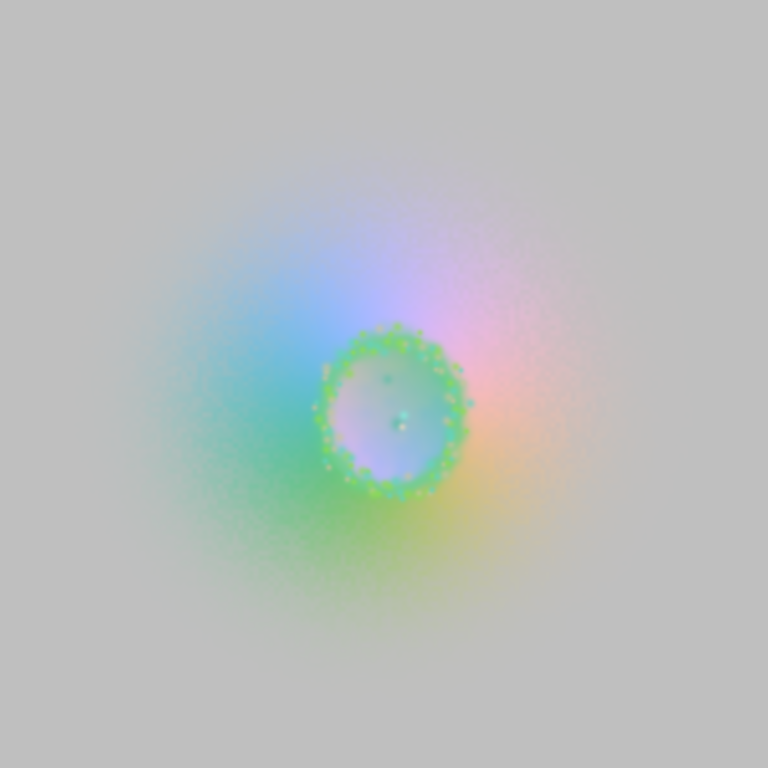
Give the GLSL for this background, as a three.js fragment shader.

```glsl
// A soft rainbow halo fading into grey, around a small beaded green ring.
// Hue comes from phase-shifted cosines of the angle; hashed value noise grains
// the fade, and a loop scatters soft coloured beads along the ring.
varying vec2 vUv;

const float TAU = 6.2831853;
const vec3 GREY = vec3(0.75);

// Halo
const vec2 HALO_CENTER = vec2(0.493, 0.484);
const float HALO_RADIUS = 0.238;
const float HALO_FALLOFF = 3.2;
const vec3 HUE_BASE = vec3(0.655, 0.74, 0.69);
const vec3 HUE_SWING = vec3(0.325, 0.025, 0.33);
const vec3 HUE_PHASE = vec3(0.22, 4.3, 1.69);
const float GRAIN_SCALE = 150.0;
const float GRAIN_AMOUNT = 0.2;

// Ring and its inside
const vec2 RING_CENTER = vec2(0.510, 0.460);
const vec2 RING_RADII = vec2(0.088, 0.099);
const float RING_SIZE = 0.093;
const float RING_WIDTH = 0.0125;
const vec3 RING_GREEN = vec3(0.41, 0.82, 0.52);
const vec3 INNER_BLUE = vec3(0.63, 0.74, 0.80);
const vec3 INNER_SLOPE_X = vec3(-0.21, 0.02, -0.08);
const vec3 INNER_SLOPE_Y = vec3(-0.06, 0.02, -0.20);

// Beads
const int BEAD_COUNT = 110;
const float BEAD_SIZE = 0.0052;
const float BEAD_SPREAD = 0.034;
const vec3 BEAD_LIME = vec3(0.55, 0.86, 0.32);
const vec3 BEAD_CYAN = vec3(0.39, 0.83, 0.74);
const vec3 BEAD_PEACH = vec3(0.78, 0.77, 0.62);

// Central speck
const vec2 SPECK_POS = vec2(0.522, 0.449);
const vec2 SMALL_SPECK_POS = vec2(0.505, 0.506);
const vec3 SPECK_TEAL = vec3(0.38, 0.74, 0.66);
const vec3 SPECK_LIGHT = vec3(0.86, 0.83, 0.77);

float hash(vec2 p) {
  vec3 q = fract(vec3(p.xyx) * 0.1031);
  q += dot(q, q.yzx + 33.33);
  return fract((q.x + q.y) * q.z);
}

float valueNoise(vec2 p) {
  vec2 cell = floor(p);
  vec2 f = fract(p);
  f = f * f * (3.0 - 2.0 * f);
  float low = mix(hash(cell), hash(cell + vec2(1.0, 0.0)), f.x);
  float high = mix(hash(cell + vec2(0.0, 1.0)), hash(cell + vec2(1.0)), f.x);
  return mix(low, high, f.y);
}

float softDot(vec2 offset, float size) {
  return exp(-dot(offset, offset) / (size * size));
}

vec3 halo(vec2 uv) {
  vec2 toRing = uv - RING_CENTER;
  float angle = atan(toRing.y, toRing.x);
  vec3 hue = HUE_BASE + HUE_SWING * cos(angle - HUE_PHASE);
  float glow = exp(-pow(length(uv - HALO_CENTER) / HALO_RADIUS, HALO_FALLOFF));
  // Grain is strongest halfway through the fade
  float grain = valueNoise(uv * GRAIN_SCALE) - 0.5;
  glow += grain * GRAIN_AMOUNT * 4.0 * glow * (1.0 - glow);
  vec3 color = mix(GREY, hue, clamp(glow, 0.0, 1.0));
  return color + 0.03 * grain * glow * (1.0 - glow);
}

vec3 inside(vec2 uv) {
  vec2 d = (uv - RING_CENTER) / RING_RADII;
  vec3 color = INNER_BLUE + d.x * INNER_SLOPE_X + d.y * INNER_SLOPE_Y;
  color += 0.04 * (valueNoise(uv * 65.0) - 0.5) * vec3(1.0, 0.2, -0.6);
  color = mix(color, SPECK_TEAL, 0.6 * softDot(uv - SMALL_SPECK_POS, 0.007));
  color = mix(color, SPECK_TEAL, 0.8 * softDot(uv - SPECK_POS + vec2(0.004, 0.001), 0.009));
  color = mix(color, BEAD_CYAN + 0.12, 0.6 * softDot(uv - SPECK_POS - vec2(0.004, 0.010), 0.006));
  return mix(color, SPECK_LIGHT, 0.8 * softDot(uv - SPECK_POS - vec2(0.002, -0.005), 0.005));
}

vec3 addBeads(vec3 color, vec2 uv) {
  for (int i = 0; i < BEAD_COUNT; i++) {
    float id = float(i);
    float angle = TAU * (id + hash(vec2(id, 3.0))) / float(BEAD_COUNT);
    float shift = (hash(vec2(id, 17.0)) - 0.5) * BEAD_SPREAD / RING_SIZE;
    vec2 pos = RING_CENTER + RING_RADII * (1.0 + shift) * vec2(cos(angle), sin(angle));
    float pick = hash(vec2(id, 41.0));
    vec3 tint = mix(BEAD_LIME, BEAD_CYAN, step(0.45, pick));
    tint = mix(tint, BEAD_PEACH, step(0.75, pick));
    float size = BEAD_SIZE * mix(0.7, 1.3, hash(vec2(id, 59.0)));
    color = mix(color, tint, 0.65 * softDot(uv - pos, size));
  }
  return color;
}

void main() {
  vec2 uv = vUv;
  float ringDist = (length((uv - RING_CENTER) / RING_RADII) - 1.0) * RING_SIZE;
  float wobble = 0.010 * (valueNoise(uv * 60.0) - 0.5);

  vec3 color = mix(inside(uv), halo(uv), smoothstep(-0.012, 0.010, ringDist));
  float band = (ringDist + wobble) / RING_WIDTH;
  color = mix(color, RING_GREEN, 0.75 * exp(-band * band));
  if (abs(ringDist) < 0.05) color = addBeads(color, uv);

  gl_FragColor = vec4(color, 1.0);
}
```
